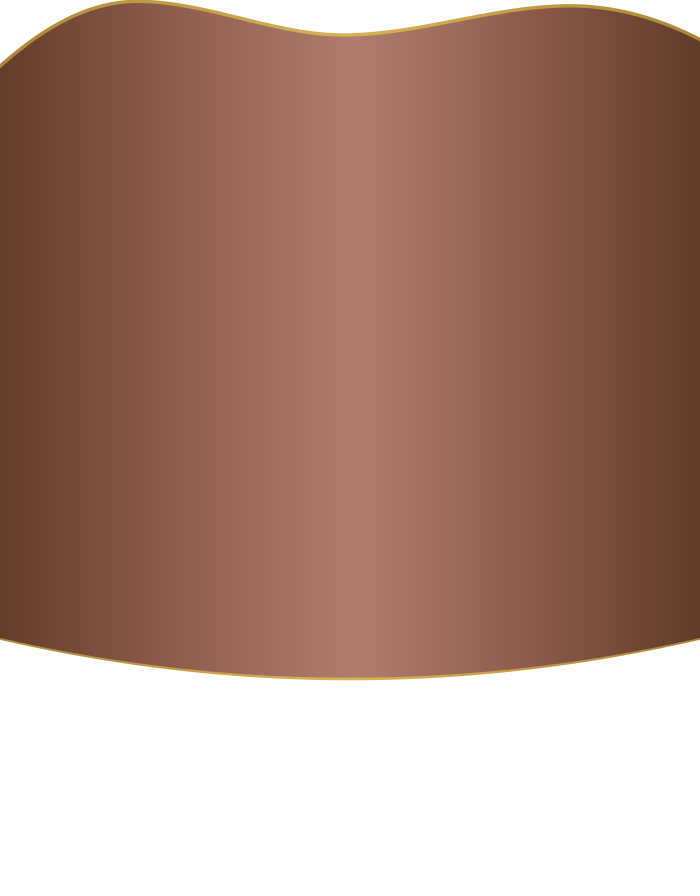
Write a Shadertoy shader that draws this background.

```glsl
// A copper panel with a wavy top and a sagging bottom, trimmed in gold on white.
// Its edges are height curves over x; its sheen is a gradient brightest near the
// middle, and the trim follows the slope-corrected distance to each curve.

// Wavy upper rim: smooth spans between crests and a trough
float topEdge(float x) {
    if (x < 0.196) {
        float t = x / 0.196;
        return mix(0.926, 0.9985, smoothstep(0.0, 1.0, t)) + 0.138 * t * (1.0 - t) * (1.0 - t);
    }
    if (x < 0.49) return mix(0.9985, 0.961, smoothstep(0.196, 0.49, x));
    if (x < 0.814) return mix(0.961, 0.9935, smoothstep(0.49, 0.814, x));
    float t = (x - 0.814) / 0.186;
    return 0.9935 - 0.0377 * t * t;
}

// Shallow parabolic lower rim
float bottomEdge(float x) {
    float t = 2.0 * x - 1.0;
    return 0.2422 + 0.0448 * t * t;
}

// Horizontal sheen across the panel
vec3 copper(float x) {
    vec3 color = mix(vec3(0.388, 0.238, 0.170), vec3(0.560, 0.362, 0.302), clamp(x / 0.25, 0.0, 1.0));
    color = mix(color, vec3(0.693, 0.487, 0.434), clamp((x - 0.25) / 0.26, 0.0, 1.0));
    color = mix(color, vec3(0.560, 0.365, 0.305), clamp((x - 0.51) / 0.23, 0.0, 1.0));
    return mix(color, vec3(0.375, 0.233, 0.165), clamp((x - 0.74) / 0.26, 0.0, 1.0));
}

// Antialiased coverage: 1 where the distance is negative
float coverage(float distance, float pixel) {
    return clamp(0.5 - distance / pixel, 0.0, 1.0);
}

void mainImage(out vec4 fragColor, in vec2 fragCoord) {
    vec2 uv = fragCoord / iResolution.xy;
    float aspect = iResolution.x / iResolution.y;
    float pixel = 1.0 / iResolution.y;

    // Signed distances to both rims, in canvas heights
    float step_ = 0.001;
    vec2 slope = vec2(topEdge(uv.x + step_) - topEdge(uv.x - step_),
                      bottomEdge(uv.x + step_) - bottomEdge(uv.x - step_)) / (2.0 * step_ * aspect);
    vec2 rim = vec2(uv.y - topEdge(uv.x), bottomEdge(uv.x) - uv.y) / sqrt(1.0 + slope * slope);

    // Panel on white
    float panel = coverage(max(rim.x, rim.y), pixel);
    vec3 color = mix(vec3(1.0), copper(uv.x), panel);

    // Gold trim, brighter in the middle; the lower line thins at its ends
    float side = abs(2.0 * uv.x - 1.0);
    vec3 gold = mix(vec3(0.84, 0.71, 0.33), vec3(0.68, 0.53, 0.22), side);
    float topTrim = coverage(abs(rim.x) - 0.0019, pixel);
    float bottomTrim = coverage(abs(rim.y) - mix(0.0015, 0.0010, side), pixel);
    color = mix(color, gold, max(topTrim, bottomTrim));

    fragColor = vec4(color, 1.0);
}
```
